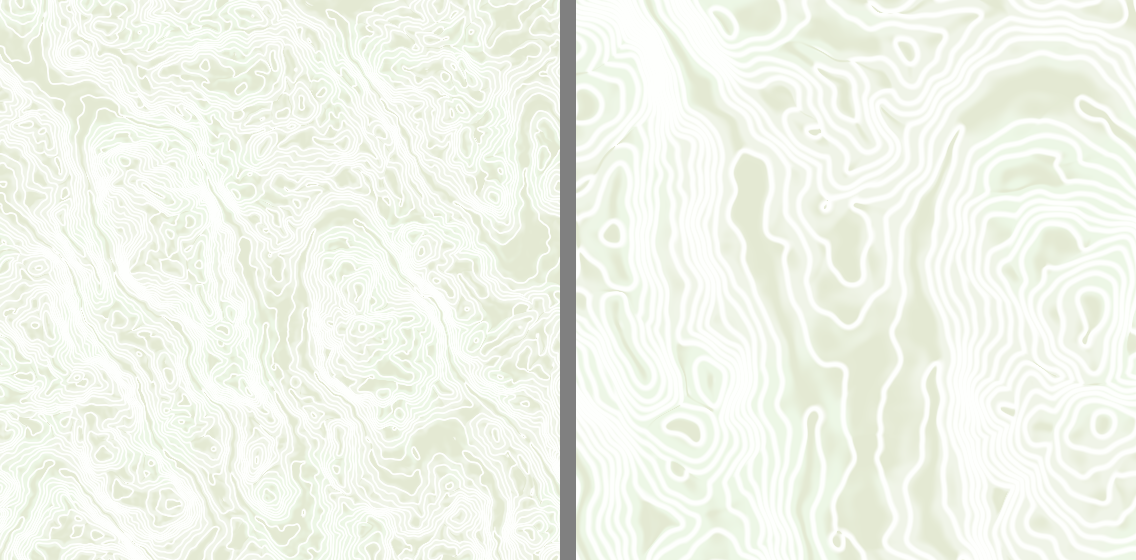
Left, the full canvas; right, a detail of the centre.
A WebGL 1 fragment shader for this pattern:

```glsl
precision highp float;
// Pale topographic map: fine white contour lines over beige-green ground.
// A warped, creased noise terrain gives winding valleys with side gullies;
// lines keep a constant width, so steep slopes merge into white.

uniform vec2 u_resolution;

const vec3 VALLEY_BEIGE = vec3(0.895, 0.915, 0.828);
const vec3 SLOPE_PALE   = vec3(0.942, 0.958, 0.910);
const vec3 SLOPE_GREEN  = vec3(0.928, 0.968, 0.900);
const vec3 LINE_WHITE   = vec3(0.998, 1.000, 0.994);

const float LEVELS = 25.0;            // contour lines per unit of height
const float LINE_HALF_WIDTH = 0.0016; // in canvas units
const float LINE_SOFTNESS = 0.0011;
const float SLOPE_STEP = 0.0008;      // offset for finite differences

float hash(vec2 p) {
  return fract(sin(dot(p, vec2(127.1, 311.7))) * 43758.5453);
}

// Dot product of a random unit gradient at a lattice corner with the offset
float cornerValue(vec2 cell, vec2 offset) {
  float angle = 6.28318 * hash(cell);
  return dot(vec2(cos(angle), sin(angle)), offset);
}

// Gradient noise, roughly -0.7 to 0.7
float noise(vec2 p) {
  vec2 i = floor(p);
  vec2 f = p - i;
  vec2 u = f * f * f * (f * (f * 6.0 - 15.0) + 10.0);
  vec2 e = vec2(1.0, 0.0);
  float low  = mix(cornerValue(i, f), cornerValue(i + e.xy, f - e.xy), u.x);
  float high = mix(cornerValue(i + e.yx, f - e.yx),
                   cornerValue(i + e.xx, f - e.xx), u.x);
  return mix(low, high, u.y);
}

vec2 noise2(vec2 p) {
  return vec2(noise(p), noise(p + vec2(41.3, 17.9)));
}

// Absolute value with a rounded bottom: a valley along the zero line
float crease(float n, float roundness) {
  return sqrt(n * n + roundness * roundness) - roundness;
}

float terrain(vec2 p) {
  // Broad bends plus two sizes of wiggles
  vec2 q = p + 0.05 * noise2(p * 7.0 + 3.1)
             + 0.010 * noise2(p * 27.0) + 0.0045 * noise2(p * 58.0 + 9.6);

  // Main valleys run downwards and lean to the right
  vec2 along = vec2(q.x + 0.3 * q.y, q.y);
  float valley = crease(noise(along * vec2(4.6, 2.3) + vec2(7.3, 2.6)), 0.025);

  // Gullies start just above the valley floor
  float rise = smoothstep(0.0, 0.16, valley);
  float gully = crease(noise(q * vec2(7.5, 9.0) + 12.7), 0.03);
  float rill = crease(noise(q * 17.0 + 29.4), 0.03);
  float bumps = noise(p * 40.0 + 5.8);

  float height = 0.9 * valley + rise * (0.45 * gully + 0.19 * rill)
               + (0.014 + 0.012 * rise) * bumps + 0.3 * q.y;

  // Gentler relief towards the upper right
  return height * mix(1.1, 0.85, smoothstep(0.7, 1.8, p.x + p.y));
}

// Coverage of the nearest contour line, from its distance in canvas units
float contour(float level, float slope, float softness) {
  float d = abs(fract(level) - 0.5) / max(slope, 1.0);
  return 1.0 - smoothstep(LINE_HALF_WIDTH - softness,
                          LINE_HALF_WIDTH + softness, d);
}

// Beige on flat land, pale to greenish on slopes
vec3 groundColor(vec2 p, float slope) {
  float woods = smoothstep(-0.05, 0.25, noise(p * 6.0 + 50.2)
                                        + 0.5 * noise(p * 17.0 + 8.4));
  vec3 hillside = mix(SLOPE_PALE, SLOPE_GREEN, woods);
  return mix(VALLEY_BEIGE, hillside, smoothstep(20.0, 90.0, slope));
}

void main() {
  float canvasSize = min(u_resolution.x, u_resolution.y);
  vec2 p = gl_FragCoord.xy / canvasSize;

  float level = LEVELS * terrain(p);
  vec2 gradient = vec2(LEVELS * terrain(p + vec2(SLOPE_STEP, 0.0)) - level,
                       LEVELS * terrain(p + vec2(0.0, SLOPE_STEP)) - level);
  float slope = length(gradient) / SLOPE_STEP;

  float softness = max(LINE_SOFTNESS, 0.6 / canvasSize);
  float line = contour(level, slope, softness);
  gl_FragColor = vec4(mix(groundColor(p, slope), LINE_WHITE, line), 1.0);
}
```
